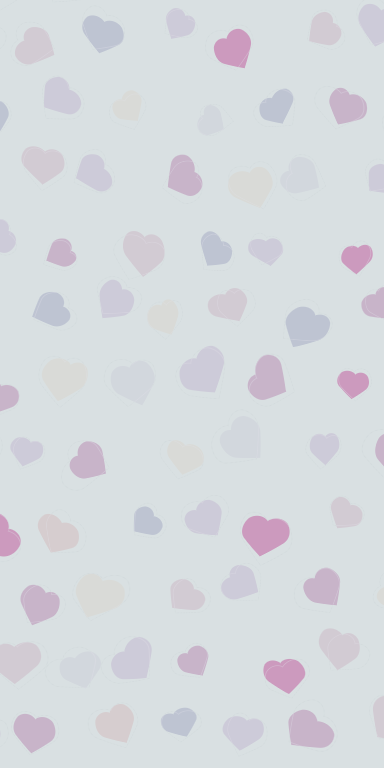
This pattern is drawn by a WebGL 2 fragment shader. Its source:

```glsl
#version 300 es
precision highp float;
// Scattered soft pastel hearts with loose hand-drawn outlines on pale grey-green.

uniform vec2 u_resolution;
out vec4 fragColor;

// Lengths are fractions of the canvas width.
const float CELL = 0.181;
const float JITTER = 0.42;
const float SIZE_MIN = 0.064;
const float SIZE_MAX = 0.101;
const float MAX_TILT = 1.15;
const float LINE_WIDTH = 0.0019;
const float LINE_INSIDE = 0.5;
const float LINE_OUTSIDE = 0.55;

const vec3 BACKGROUND = vec3(0.850, 0.880, 0.886);
const vec3 LINE_LIGHT = vec3(0.88, 0.88, 0.91);
const vec3 LINE_DARK = vec3(0.79, 0.81, 0.83);

// Pink, mauve, lavender, slate, mist, blush, peach, cream.
const int COLOURS = 8;
const vec3 PALETTE[COLOURS] = vec3[](
    vec3(0.800, 0.605, 0.745), vec3(0.785, 0.705, 0.790),
    vec3(0.805, 0.795, 0.850), vec3(0.745, 0.768, 0.825),
    vec3(0.825, 0.842, 0.868), vec3(0.825, 0.795, 0.828),
    vec3(0.840, 0.805, 0.812), vec3(0.850, 0.855, 0.842));
// Upper end of each colour's share of the hearts.
const float SHARE_END[COLOURS] = float[](
    0.08, 0.26, 0.49, 0.60, 0.73, 0.85, 0.92, 1.0);

vec4 hash4(vec2 cell, float seed) {
    vec4 h = fract(vec4(cell.xyx, seed + cell.y) * vec4(0.1031, 0.1030, 0.0973, 0.1099));
    h += dot(h, h.wzxy + 33.33 + seed);
    return fract((h.xxyz + h.yzzw) * h.zywx);
}

mat2 rotation(float a) {
    float c = cos(a), s = sin(a);
    return mat2(c, s, -s, c);
}

float dot2(vec2 v) { return dot(v, v); }

// Signed distance to a unit heart with its tip at the origin.
float heartDistance(vec2 p) {
    p.x = abs(p.x);
    if (p.x + p.y > 1.0) return length(p - vec2(0.25, 0.75)) - 0.25 * sqrt(2.0);
    float d = min(dot2(p - vec2(0.0, 1.0)), dot2(p - 0.5 * max(p.x + p.y, 0.0)));
    return sqrt(d) * sign(p.x - p.y);
}

// Centred heart with bulging sides, made lopsided by the given amounts.
float handCutHeart(vec2 p, vec4 shape) {
    p.x *= 1.0 + 0.22 * (shape.x - 0.5);
    p.x *= 1.0 + 0.24 * (shape.y - 0.5) * sign(p.x);
    p.x += 0.35 * (shape.z - 0.5) * p.y;
    p.y = p.y * (1.0 + 0.16 * (shape.w - 0.5)) + 0.55;
    p.y += 0.25 * max(p.y * (1.0 - p.y), 0.0);
    return heartDistance(p);
}

vec3 heartColour(float pick) {
    for (int i = 0; i < COLOURS; i++)
        if (pick < SHARE_END[i]) return PALETTE[i];
    return PALETTE[COLOURS - 1];
}

// Paints the heart that belongs to one cell over the colour so far.
vec3 paintHeart(vec3 colour, vec2 p, vec2 cell, float pixel) {
    vec4 place = hash4(cell, 3.7);
    vec4 shape = hash4(cell, 17.3);
    vec4 sketch = hash4(cell, 41.9);

    float stagger = 0.5 * mod(cell.y, 2.0);
    vec2 centre = cell + 0.5 + vec2(stagger, 0.0) + JITTER * (place.xy - 0.5);
    float size = mix(SIZE_MIN, SIZE_MAX, place.z);
    vec2 q = rotation((place.w - 0.5) * 2.0 * MAX_TILT) * (p - centre * CELL) / size;

    // Flat fill, with colours spread evenly over the cells.
    float d = handCutHeart(q, shape) * size;
    float fill = clamp(0.5 - d / pixel, 0.0, 1.0);
    float pick = fract(dot(cell, vec2(0.7549, 0.5698)) + 0.2 * sketch.w);
    colour = mix(colour, heartColour(pick), fill);

    // Thin shifted outline: pale on the fill, broken and darker off it.
    vec2 r = rotation(0.7 * (sketch.z - 0.5)) * (q + 0.3 * (sketch.xy - 0.5)) / 1.13;
    float edge = abs(handCutHeart(r, shape.yxwz)) * size * 1.13;
    float line = clamp(0.5 + (0.5 * LINE_WIDTH - edge) / pixel, 0.0, 1.0);
    line *= min(1.0, LINE_WIDTH / pixel);
    float dash = 0.65 + 0.35 * sin(atan(r.y, r.x) * 34.0 + 6.0 * sketch.w);
    colour = mix(colour, LINE_DARK, line * dash * LINE_OUTSIDE * (1.0 - fill));
    return mix(colour, LINE_LIGHT, line * LINE_INSIDE * fill);
}

void main() {
    vec2 p = gl_FragCoord.xy / u_resolution.x;
    float pixel = 1.0 / u_resolution.x;
    vec2 home = floor(p / CELL);

    vec3 colour = BACKGROUND;
    for (int y = -1; y <= 1; y++)
        for (int x = -2; x <= 1; x++)
            colour = paintHeart(colour, p, home + vec2(x, y), pixel);
    fragColor = vec4(colour, 1.0);
}
```
